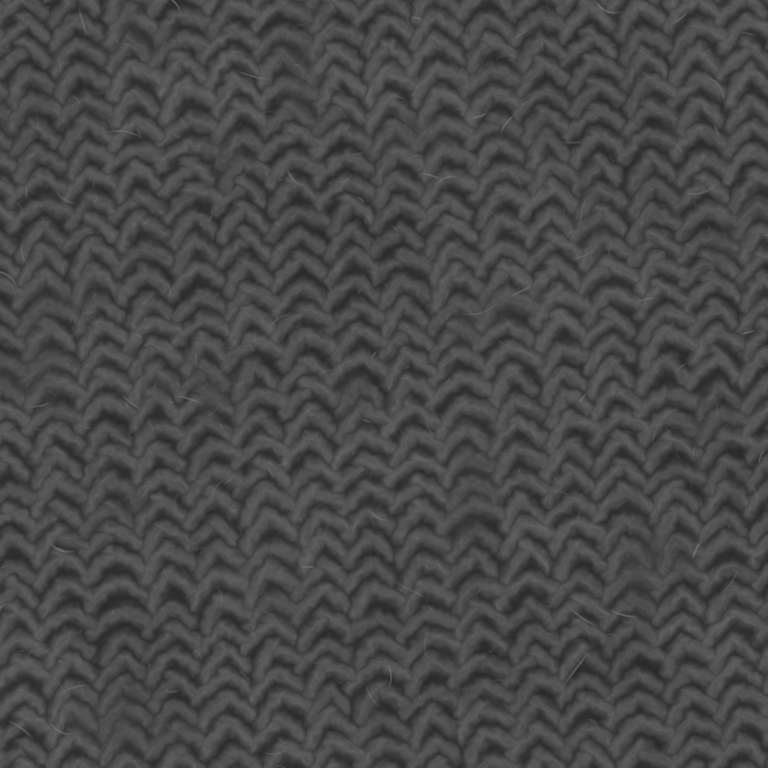
Give the GLSL for this texture, as a Shadertoy shader.

```glsl
const float STITCHES = 30.0;   // half-chevrons across, rows down
const float TILT = -0.07;      // lean of the cloth, radians
const vec3 GAP_COLOR = vec3(0.178);
const vec3 YARN_COLOR = vec3(0.338);
const vec3 HAIR_COLOR = vec3(0.52);

vec2 hash2(vec2 p) {
    vec2 k = vec2(dot(p, vec2(127.1, 311.7)), dot(p, vec2(269.5, 183.3)));
    return fract(sin(k) * 43758.5);
}

mat2 rotation(float angle) {
    float c = cos(angle), s = sin(angle);
    return mat2(c, s, -s, c);
}

float cornerSlope(vec2 cell, vec2 corner, vec2 local) {
    float angle = 6.2832 * hash2(cell + corner).x;
    return dot(vec2(cos(angle), sin(angle)), local - corner);
}

float gradientNoise(vec2 p) {
    vec2 cell = floor(p), f = fract(p);
    vec2 w = f * f * f * (f * (f * 6.0 - 15.0) + 10.0);
    float low = mix(cornerSlope(cell, vec2(0, 0), f), cornerSlope(cell, vec2(1, 0), f), w.x);
    float high = mix(cornerSlope(cell, vec2(0, 1), f), cornerSlope(cell, vec2(1, 1), f), w.x);
    return 1.4 * mix(low, high, w.y);
}

float fbm(vec2 p, int octaves) {
    float sum = 0.0, gain = 0.55;
    for (int i = 0; i < octaves; i++) {
        sum += gain * gradientNoise(p);
        p = rotation(0.6) * p * 2.03 + 17.3;
        gain *= 0.5;
    }
    return sum;
}

// Soft yarn segment: height, position along it, position across it
vec3 stitch(vec2 p, vec2 halfAxis, float radius) {
    float halfLength = length(halfAxis);
    vec2 dir = halfAxis / halfLength;
    float along = dot(p, dir);
    float across = dot(p, vec2(-dir.y, dir.x)) + 0.18 * along * along;
    float dist = length(vec2(max(abs(along) - halfLength, 0.0), across));
    return vec3(1.0 - smoothstep(0.02, radius, dist), along, across);
}

// Interlocking chevrons: yarn height, fibre streaks, top light, stitch tone
vec4 knit(vec2 g) {
    vec2 home = floor(g);
    vec3 best = vec3(0.0);
    vec2 bestSeed = vec2(0.0);
    for (int j = -1; j <= 1; j++) {
        for (int i = -1; i <= 1; i++) {
            vec2 cell = home + vec2(i, j);
            vec2 seed = hash2(cell);
            float falling = step(0.5, mod(cell.x, 2.0));
            vec2 center = cell + 0.5 + 0.24 * (seed - 0.5);
            center.y += 0.22 * falling;
            vec2 axis = mix(vec2(0.46, 0.48), vec2(0.46, -0.33), falling);
            axis = rotation(0.45 * (seed.x - 0.5)) * axis * mix(0.8, 1.15, seed.y);
            vec3 yarn = stitch(g - center, axis, mix(0.43, 0.53, seed.x));
            if (yarn.x > best.x) {
                best = yarn;
                bestSeed = seed;
            }
        }
    }
    float fibres = fbm(best.yz * vec2(1.8, 6.5) + bestSeed * 90.0, 2);
    return vec4(best.x, fibres, clamp(best.z * 2.0, -1.0, 1.0), bestSeed.y - 0.5);
}

// Stray curved hairs, one candidate in each cell
float hairs(vec2 p, float density, float chance, float pixel) {
    vec2 g = p * density, home = floor(g);
    float cover = 0.0;
    for (int j = -1; j <= 1; j++) {
        for (int i = -1; i <= 1; i++) {
            vec2 cell = home + vec2(i, j);
            vec2 seed = hash2(cell + 41.0), shape = hash2(cell + 83.0);
            vec2 q = rotation(6.2832 * shape.x) * (g - cell - seed);
            float reach = mix(0.12, 0.42, shape.y * shape.y);
            float bend = q.y - (seed.x - 0.5) * 3.0 * q.x * q.x;
            float width = 0.0007 * density;
            float line = 1.0 - smoothstep(width, width + pixel * density, abs(bend));
            float taper = 1.0 - smoothstep(0.3 * reach, reach, abs(q.x));
            float present = step(fract(seed.y * 7.0 + shape.x), chance);
            cover = max(cover, line * taper * present * mix(0.3, 1.0, seed.y));
        }
    }
    return cover;
}

void mainImage(out vec4 fragColor, in vec2 fragCoord) {
    float side = min(iResolution.x, iResolution.y);
    vec2 p = fragCoord / side;

    // Uneven pull of the cloth, then frayed yarn edges
    vec2 pull = vec2(gradientNoise(p * 8.0), gradientNoise(p * 8.0 + 31.0));
    vec2 fray = vec2(gradientNoise(p * 75.0), gradientNoise(p * 75.0 + 57.0));
    vec2 g = (rotation(TILT) * p + 0.006 * pull) * STITCHES + 0.11 * fray;
    vec4 yarn = knit(g);

    // Felted patches soften the stitches
    float felt = smoothstep(0.05, 0.65, fbm(p * 9.0 + 5.0, 3));
    float height = mix(yarn.x, 0.62, 0.6 * felt);
    vec3 color = mix(GAP_COLOR, YARN_COLOR, height);
    color += height * (0.05 * yarn.y + 0.022 * yarn.z + 0.025 * yarn.w);

    // Fuzz, broad shading and loose hairs
    color += 0.028 * fbm(p * 130.0, 2) + 0.022 * fbm(p * 4.0 + 9.0, 2);
    float loose = hairs(p, 14.0, 0.35, 1.0 / side);
    float fine = hairs(p + 3.7, 34.0, 0.6, 1.0 / side);
    color = mix(color, HAIR_COLOR, 0.5 * loose + 0.2 * fine);
    fragColor = vec4(clamp(color, 0.0, 1.0), 1.0);
}
```
